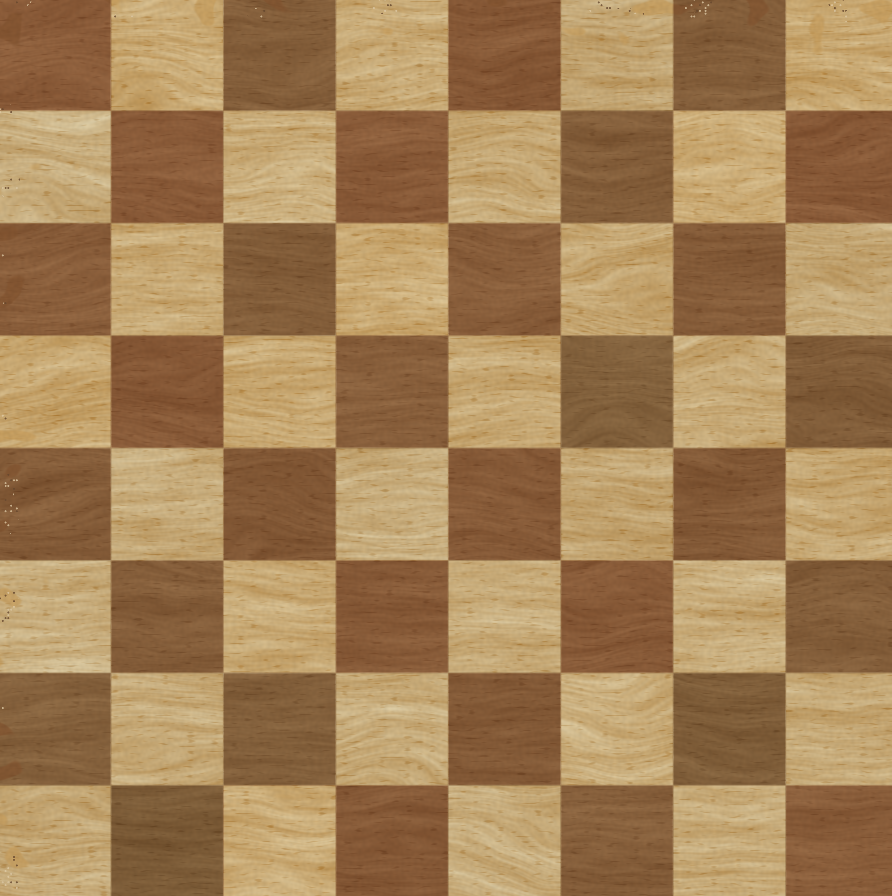
A Shadertoy shader for this texture:

```glsl
// Eight by eight checkerboard of light and dark wood veneer squares with horizontal grain.

float hash(vec2 p) {
    vec3 h = fract(p.xyx * vec3(0.1031, 0.1030, 0.0973));
    h += dot(h, h.yzx + 33.33);
    return fract((h.x + h.y) * h.z);
}

// Dot product of a random unit gradient with the offset from its lattice corner
float cornerSlope(vec2 corner, vec2 offset) {
    float angle = 6.2832 * hash(corner);
    return dot(vec2(cos(angle), sin(angle)), offset);
}

float gradientNoise(vec2 p) {
    vec2 i = floor(p), f = p - i;
    vec2 u = f * f * f * (f * (f * 6.0 - 15.0) + 10.0);
    vec2 e = vec2(1.0, 0.0);
    return mix(
        mix(cornerSlope(i, f), cornerSlope(i + e, f - e), u.x),
        mix(cornerSlope(i + e.yx, f - e.yx), cornerSlope(i + 1.0, f - 1.0), u.x),
        u.y);
}

// Grain brightness around zero; p is in squares, bend sets how far the figure arches
float woodGrain(vec2 p, float bend) {
    float y = p.y + bend * gradientNoise(p * vec2(0.9, 1.5));
    y += 0.025 * gradientNoise(p * vec2(3.0, 5.0) + 40.0);
    float bands = gradientNoise(vec2(p.x * 0.5, y * 5.0));
    float streaks = gradientNoise(vec2(p.x * 1.1, y * 15.0) + 71.0);
    float fibres = gradientNoise(vec2(p.x * 4.0, y * 36.0) + 130.0);
    float pores = gradientNoise(vec2(p.x * 9.0, p.y * 44.0) + 210.0);
    return 0.42 * bands + 0.40 * streaks + 0.32 * fibres
         - 0.45 * smoothstep(0.22, 0.55, pores);
}

void mainImage(out vec4 fragColor, in vec2 fragCoord) {
    // Board coordinates: one unit per square
    float squareSize = 0.1255 * iResolution.y;
    vec2 p = (fragCoord - vec2(0.5026, 0.5) * iResolution.xy) / squareSize + 4.0;
    vec2 cell = floor(p);
    float pixel = 1.0 / squareSize;

    // Each square is cut from a different part of the wood
    vec2 cut = 90.0 * vec2(hash(cell + 3.0), hash(cell + 57.0));
    float bend = mix(0.08, 0.45, hash(cell + 21.0));
    float grain = woodGrain(p + cut, bend);
    float shade = hash(cell + 11.0) - 0.5;
    float warmth = hash(cell + 83.0) - 0.5;

    vec3 lightWood = mix(vec3(0.69, 0.52, 0.27), vec3(0.85, 0.77, 0.60),
                         0.57 + 0.85 * grain + 0.12 * shade);
    lightWood += warmth * vec3(0.015, -0.008, -0.035);

    vec3 darkWood = mix(vec3(0.42, 0.265, 0.14), vec3(0.60, 0.445, 0.295),
                        0.52 + 0.62 * grain + 0.16 * shade);
    darkWood += warmth * vec3(0.035, -0.022, -0.012);

    // Checker with softened joints
    vec2 side = clamp(sin(3.14159 * p) / (3.14159 * (0.5 * pixel + 0.005)), -1.0, 1.0);
    float lightness = 0.5 + 0.5 * side.x * side.y;
    vec3 color = mix(darkWood, lightWood, lightness);

    // Worn, flattened patches along the top and left borders
    float border = min(p.x, 8.0 - p.y);
    float worn = smoothstep(0.16, 0.28, gradientNoise(p * vec2(3.5, 5.0) + 17.0) - 0.6 * border);
    color = mix(color, mix(vec3(0.50, 0.32, 0.18), vec3(0.76, 0.60, 0.35), lightness), 0.7 * worn);

    // Tiny pale and dark chips clustered near those borders
    vec2 chipCell = floor(p * 40.0);
    vec2 chipOffset = fract(p * 40.0) - 0.5;
    float chance = 0.25 * smoothstep(0.22, 0.05, border)
                 * smoothstep(0.12, 0.35, gradientNoise(p * 2.5 + 63.0));
    float chip = step(1.0 - chance, hash(chipCell + 400.0))
               * smoothstep(0.5, 0.2, length(chipOffset));
    vec3 chipColor = mix(vec3(0.40, 0.28, 0.18), vec3(0.86, 0.78, 0.64),
                         step(0.45, hash(chipCell + 700.0)));
    color = mix(color, chipColor, 0.8 * chip);

    // Fine surface mottling
    color *= 1.0 + 0.05 * gradientNoise(p * 26.0 + 300.0);
    fragColor = vec4(clamp(color, 0.0, 1.0), 1.0);
}
```
